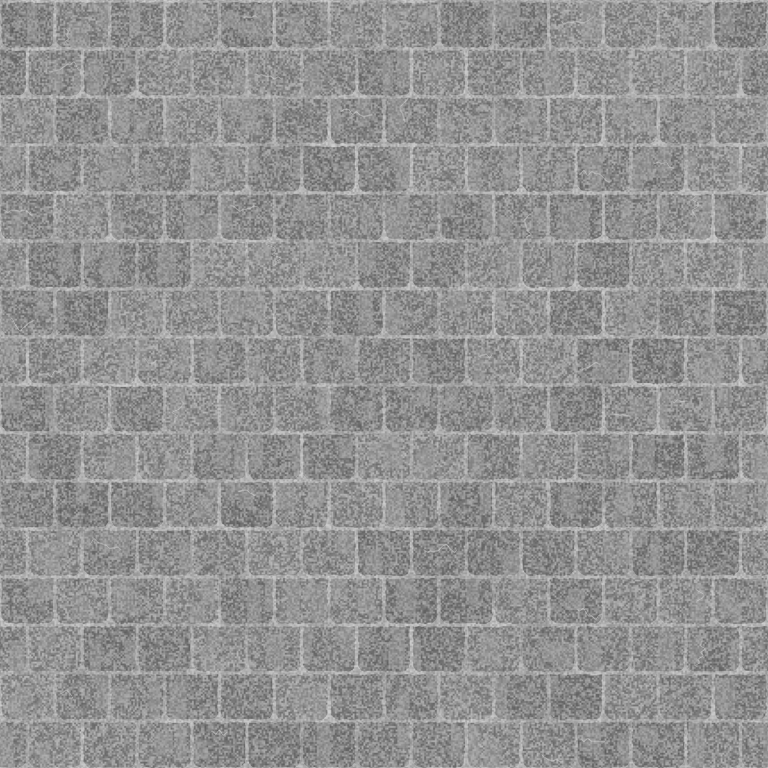
Give the GLSL for this texture, as a WebGL 2 fragment shader.

```glsl
#version 300 es
precision highp float;

uniform vec2 u_resolution;
out vec4 fragColor;

float hash(vec2 cell, float seed) {
    uvec3 k = uvec3(ivec3(vec3(cell, seed) + 4096.0));
    uint h = k.x * 1664525u + k.y * 2246822519u + k.z * 3266489917u;
    h = (h ^ (h >> 15)) * 2246822519u;
    h = (h ^ (h >> 13)) * 3266489917u;
    h ^= h >> 16;
    return float(h >> 8) / 16777216.0;
}

float valueNoise(vec2 p, float seed) {
    vec2 i = floor(p), f = fract(p);
    f = f * f * (3.0 - 2.0 * f);
    return mix(mix(hash(i, seed), hash(i + vec2(1, 0), seed), f.x),
               mix(hash(i + vec2(0, 1), seed), hash(i + 1.0, seed), f.x), f.y);
}

// Box whose two lower corners are rounded
float shingleDistance(vec2 p, vec2 halfSize) {
    float radius = p.y < 0.0 ? 0.012 : 0.0;
    vec2 d = abs(p) - halfSize + radius;
    return length(max(d, 0.0)) + min(max(d.x, d.y), 0.0) - radius;
}

// Coverage of the upright, smoother strips inside one shingle
float stripCoverage(vec2 uv, vec2 id, vec2 blur) {
    float cover = 0.0;
    for (float i = 0.0; i < 3.0; i++) {
        float seed = 10.0 + i * 5.0;
        vec2 center = vec2(hash(id, seed), mix(0.25, 0.85, hash(id, seed + 1.0)));
        vec2 halfSize = vec2(mix(0.09, 0.17, hash(id, seed + 2.0)),
                             mix(0.15, 0.5, hash(id, seed + 3.0)));
        vec2 inside = smoothstep(-blur, blur, halfSize - abs(uv - center));
        cover = max(cover, inside.x * inside.y * step(hash(id, seed + 4.0), 0.5));
    }
    return cover;
}

// Thin wandering crack, present on few shingles
float crackCoverage(vec2 uv, vec2 id, float pixel) {
    if (hash(id, 40.0) > 0.13) return 0.0;
    if (hash(id, 41.0) < 0.3) uv = uv.yx;
    float start = hash(id, 42.0) * 0.5;
    float end = start + mix(0.25, 0.7, hash(id, 43.0));
    float path = mix(0.2, 0.8, hash(id, 44.0))
               + 0.22 * (valueNoise(vec2(uv.x * 5.0, id.x), 45.0 + id.y) - 0.5)
               + 0.12 * (valueNoise(vec2(uv.x * 14.0, id.x), 70.0 + id.y) - 0.5);
    float line = 1.0 - smoothstep(0.0, 0.0013 + pixel * 0.5, abs(uv.y - path) / 15.0);
    return line * smoothstep(start, start + 0.05, uv.x)
                * (1.0 - smoothstep(end - 0.05, end, uv.x));
}

void main() {
    vec2 p = gl_FragCoord.xy / u_resolution;
    float pixel = 1.0 / min(u_resolution.x, u_resolution.y);
    vec2 count = vec2(14, 16);

    // Staggered courses
    vec2 grid = p * count + vec2(0.0, 0.02);
    grid.x += 0.5 * mod(floor(grid.y) + 1.0, 2.0);
    vec2 id = mod(floor(grid), count);
    vec2 uv = fract(grid);

    // Mineral grain, calmer and lighter on the strips
    float grain = valueNoise(p * 430.0, 1.0) - 0.5;
    float mottle = valueNoise(p * 110.0, 2.0) - 0.5;
    float strip = stripCoverage(uv, id, count * pixel * 0.7);
    float shade = mix(0.515, 0.58, hash(id, 3.0));
    float body = shade + 0.29 * grain + 0.035 * mottle;
    float smoothBody = 0.03 + mix(shade, 0.57, 0.6) + 0.16 * grain;
    float gray = mix(body, smoothBody, strip * 0.9);

    // Cracks
    float crack = crackCoverage(uv, id, pixel);
    gray = mix(gray, 0.74 + 0.12 * grain, crack * 0.75);

    // Rough pale joints
    float rough = 0.0016 * (valueNoise(p * 240.0, 4.0) - 0.5);
    float edge = shingleDistance((uv - 0.5) / count, 0.5 / count) + rough;
    float joint = smoothstep(-0.0021 - pixel * 0.6, -0.0021 + pixel * 0.6, edge);
    float wear = valueNoise(p * 26.0, 5.0);
    float jointGray = mix(0.65, 0.74, wear) + 0.18 * grain;
    gray = mix(gray, jointGray, joint * mix(0.75, 1.0, wear));

    fragColor = vec4(vec3(gray), 1.0);
}
```
